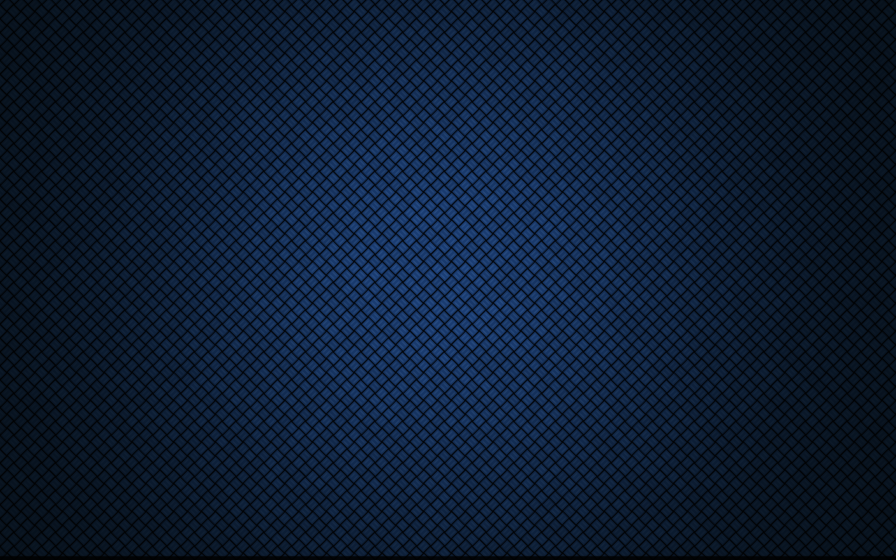
Give the GLSL for this pattern, as a WebGL 2 fragment shader.

```glsl
#version 300 es
precision highp float;
// Dark blue diagonal basket weave lit by a soft central glow.

uniform vec2 u_resolution;
out vec4 fragColor;

const float CELL = 0.0248;                  // diamond width, in canvas heights
const vec2 GLOW_CENTER = vec2(0.49, 0.525);
const vec3 EDGE_BLUE = vec3(0.025, 0.062, 0.100);
const vec3 CORE_BLUE = vec3(0.098, 0.225, 0.425);
const vec3 SHEEN = vec3(0.11, 0.13, 0.14);

float hash(vec2 p) {
    p = fract(p * vec2(0.1031, 0.1137));
    p += dot(p, p.yx + 33.33);
    return fract((p.x + p.y) * p.x * 17.0);
}

// Broad round light, falling off faster toward the corners.
float glow(vec2 p) {
    return exp(-3.9 * dot(p, p));
}

// Distance to the nearest side of a unit cell.
float sideDistance(float t) {
    return 0.5 - abs(t - 0.5);
}

// Soft groove along both sides of a strip.
float groove(float t, float width, float depth, float blur) {
    return mix(1.0 - depth, 1.0, smoothstep(width - blur, width + blur, sideDistance(t)));
}

// Strip seen from above: deep grooves at its sides, shallow dips at its ends.
float stripShade(vec2 strip, float blur) {
    float sides = groove(strip.x, 0.09, 0.78, blur);
    float ends = groove(strip.y, 0.07, 0.52, blur);
    float rounded = 0.94 + 0.10 * sin(3.14159 * strip.x);
    return sides * ends * rounded;
}

// Paired thin threads running along a strip.
float threads(vec2 strip, float blur) {
    float fromThread = abs(abs(strip.x - 0.5) - 0.2);
    float line = 1.0 - smoothstep(0.02, 0.08 + blur, fromThread);
    return line * smoothstep(0.05, 0.35, sideDistance(strip.y));
}

void main() {
    vec2 p = gl_FragCoord.xy / u_resolution.y;
    float aspect = u_resolution.x / u_resolution.y;
    float pixel = 1.0 / u_resolution.y;

    // Rotated lattice; strips swap direction from tile to tile
    vec2 lattice = vec2(p.x + p.y, p.y - p.x) / CELL;
    vec2 id = floor(lattice);
    vec2 cell = fract(lattice);
    float parity = mod(id.x + id.y, 2.0);
    vec2 strip = mix(cell, cell.yx, parity);
    float blur = 0.9 * pixel / CELL;

    // Base light
    float light = glow(p - GLOW_CENTER * vec2(aspect, 1.0));
    vec3 color = mix(EDGE_BLUE, CORE_BLUE, light);

    // Woven surface
    float variation = 0.94 + 0.12 * hash(id);
    color += SHEEN * threads(strip, blur) * (0.08 + 0.32 * light);
    color *= stripShade(strip, blur) * variation;

    // Dark lower border
    color *= mix(0.15, 1.0, smoothstep(0.007 - pixel, 0.007 + pixel, p.y));

    fragColor = vec4(color, 1.0);
}
```
